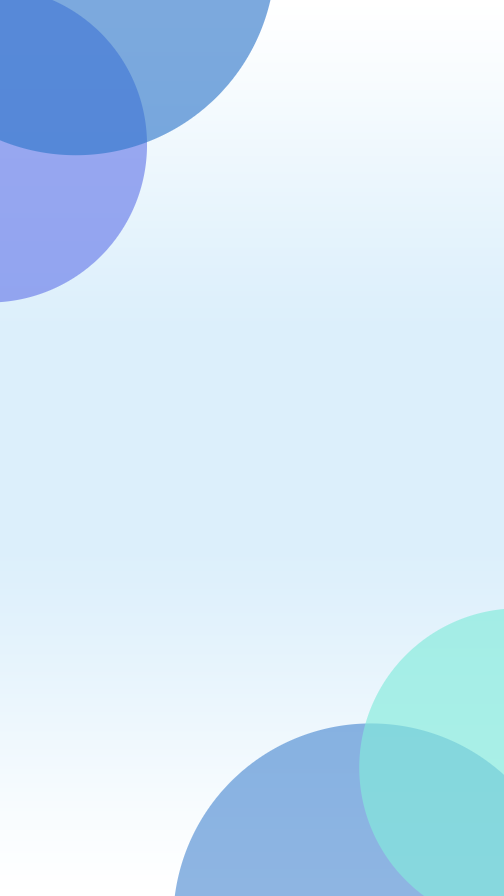
Reproduce this background procedurally as a Shadertoy shader.

```glsl
// Translucent overlapping discs in two corners over a pale blue vertical gradient.

// Background gradient, heights as fractions of the canvas
const vec3 EDGE_WHITE = vec3(1.0);
const vec3 PALE_BLUE = vec3(0.863, 0.938, 0.985);
const float BAND_BOTTOM = 0.385;
const float BAND_TOP = 0.635;

// Discs: centre x, centre y, radius, in canvas widths
const vec3 VIOLET_DISC = vec3(-0.0215, -0.287, 0.3132); // y from the top edge
const vec3 AZURE_DISC = vec3(0.1505, 0.088, 0.3960);    // y from the top edge
const vec3 SKY_DISC = vec3(0.7360, -0.050, 0.3924);     // y from the bottom edge
const vec3 MINT_DISC = vec3(1.0290, 0.2546, 0.3162);    // y from the bottom edge

// Disc tints: colour and opacity
const vec4 VIOLET = vec4(0.443, 0.517, 0.919, 0.70);
const vec4 AZURE = vec4(0.180, 0.462, 0.790, 0.625);
const vec4 SKY = vec4(0.180, 0.462, 0.790, 0.54);
const vec4 MINT = vec4(0.515, 0.920, 0.860, 0.66);

vec3 background(float height) {
    float lower = smoothstep(0.0, 1.0, height / BAND_BOTTOM);
    float upper = smoothstep(0.0, 1.0, (1.0 - height) / (1.0 - BAND_TOP));
    // Blend eased and straight ramps for a soft shoulder
    float linearLower = clamp(height / BAND_BOTTOM, 0.0, 1.0);
    float linearUpper = clamp((1.0 - height) / (1.0 - BAND_TOP), 0.0, 1.0);
    float blue = min(mix(linearLower, lower, 0.35), mix(linearUpper, upper, 0.35));
    return mix(EDGE_WHITE, PALE_BLUE, blue);
}

// Lays one antialiased translucent disc over the base colour
vec3 layDisc(vec3 base, vec2 point, vec3 disc, vec4 tint) {
    float edge = length(point - disc.xy) - disc.z;
    float coverage = clamp(0.5 - edge * iResolution.x, 0.0, 1.0);
    return mix(base, tint.rgb, tint.a * coverage);
}

void mainImage(out vec4 fragColor, in vec2 fragCoord) {
    vec2 fromBottom = fragCoord / iResolution.x;
    vec2 fromTop = fromBottom - vec2(0.0, iResolution.y / iResolution.x);
    vec3 color = background(fragCoord.y / iResolution.y);

    // Upper left pair
    color = layDisc(color, fromTop, VIOLET_DISC, VIOLET);
    color = layDisc(color, fromTop, AZURE_DISC, AZURE);

    // Lower right pair
    color = layDisc(color, fromBottom, SKY_DISC, SKY);
    color = layDisc(color, fromBottom, MINT_DISC, MINT);

    fragColor = vec4(color, 1.0);
}
```
